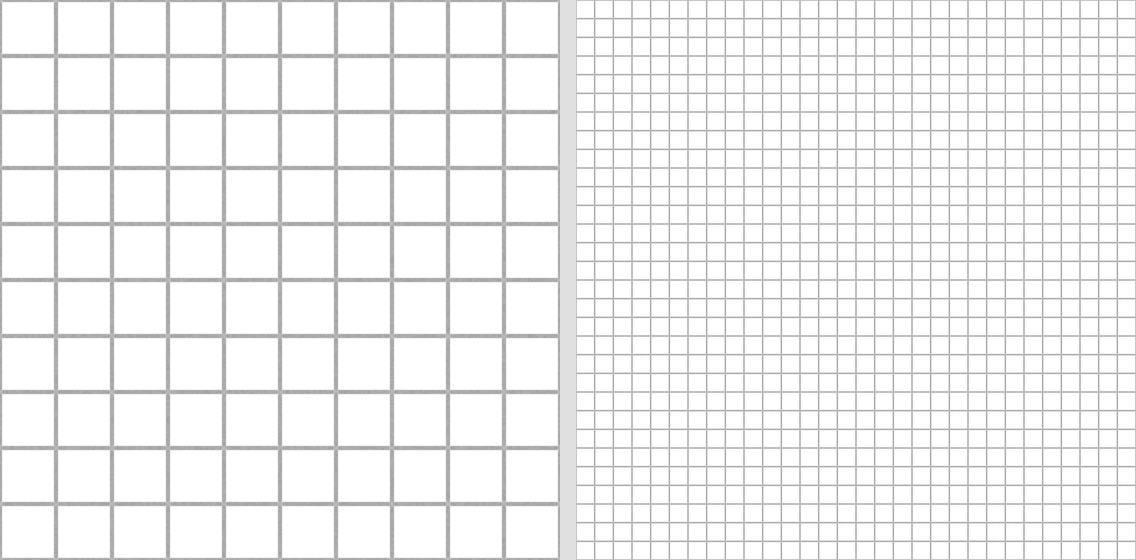
Left: one tile. Right: repeated 3 by 3.
A Shadertoy shader for this pattern:

```glsl
// Square white tiles in a regular grid, divided by fine grained grey grout lines.
#define REPEATS 10.0
#define GROUT_HALF 0.031
#define FRINGE_HALF 0.042
#define CORE_HALF 0.012
#define TILE_COLOR vec3(1.0)
#define FRINGE_COLOR vec3(0.84)
#define GROUT_COLOR vec3(0.63)
#define CORE_COLOR vec3(0.68)
#define CROSSING_COLOR vec3(0.72)
#define GRAIN_CELLS 320.0
#define GRAIN_STRENGTH 0.07

float hash(vec2 p) {
    vec3 q = fract(vec3(p.xyx) * 0.1031);
    q += dot(q, q.yzx + 33.33);
    return fract((q.x + q.y) * q.z);
}

// Value noise that wraps after a whole number of cells
float wrappedNoise(vec2 p, float period) {
    vec2 cell = floor(p);
    vec2 f = fract(p);
    f = f * f * (3.0 - 2.0 * f);
    vec2 lo = mod(cell, period);
    vec2 hi = mod(cell + 1.0, period);
    return mix(mix(hash(lo), hash(vec2(hi.x, lo.y)), f.x),
               mix(hash(vec2(lo.x, hi.y)), hash(hi), f.x), f.y);
}

// Antialiased coverage of a band around zero distance
float band(float dist, float halfWidth, float pixel) {
    return clamp((halfWidth - dist) / pixel + 0.5, 0.0, 1.0);
}

void mainImage(out vec4 fragColor, in vec2 fragCoord) {
    vec2 uv = fragCoord / iResolution.xy;
    float pixel = REPEATS / min(iResolution.x, iResolution.y);

    // Distance to the nearest grid line on each axis, in tile units
    vec2 toLine = 0.5 - abs(fract(uv * REPEATS) - 0.5);
    float nearest = min(toLine.x, toLine.y);
    float farthest = max(toLine.x, toLine.y);

    // Grout profile: dark shoulders, lighter core, palest at crossings
    vec3 grout = mix(GROUT_COLOR, CORE_COLOR, band(nearest, CORE_HALF, pixel));
    float crossing = 1.0 - smoothstep(0.02, 0.06, farthest);
    grout = mix(grout, CROSSING_COLOR, crossing);

    // Fine grain within the grout only
    float grain = wrappedNoise(uv * GRAIN_CELLS, GRAIN_CELLS) - 0.5;
    grout += grain * GRAIN_STRENGTH;

    // Tile face, soft fringe, then grout
    vec3 color = mix(TILE_COLOR, FRINGE_COLOR, band(nearest, FRINGE_HALF, pixel));
    color = mix(color, grout, band(nearest, GROUT_HALF, pixel));
    fragColor = vec4(color, 1.0);
}
```
